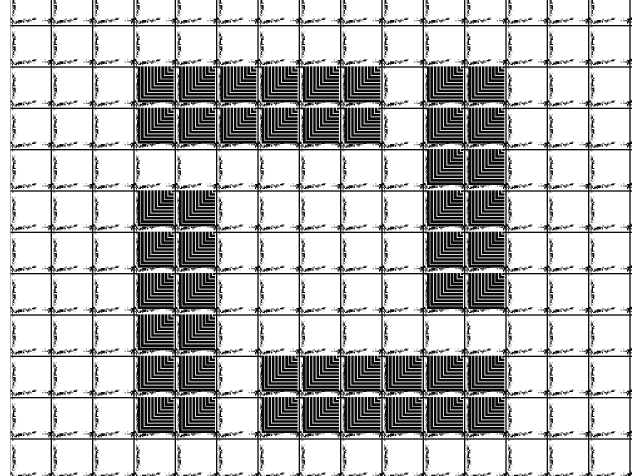
A WebGL 2 fragment shader for this pattern:

```glsl
#version 300 es
precision highp float;
// Monochrome grid with speckled seams and blocks of nested L-shaped stripes.

#define DESIGN_HEIGHT 380.0
#define PITCH 33.0
#define GRID_ORIGIN vec2(8.0, 20.0)
#define FIELD_EDGES vec2(8.8, 505.0)
#define TILE_MIN vec2(3.5, 0.0)
#define TILE_MAX vec2(32.2, 28.6)
#define STRIPE_PERIOD 2.7
#define STRIPE_WIDTH 0.75
#define SPECKLE_CONTRAST 2.6
#define INK 0.04
#define SAMPLES 3

uniform vec2 u_resolution;
out vec4 fragColor;

float hash(vec2 p) {
    vec3 v = fract(vec3(p.xyx) * 0.1031);
    v += dot(v, v.yzx + 33.33);
    return fract((v.x + v.y) * v.z);
}

float bell(float x, float width) {
    return exp(-x * x / (width * width));
}

float inside(vec2 p, vec2 lo, vec2 hi) {
    vec2 s = step(lo, p) * step(p, hi);
    return s.x * s.y;
}

// Two bars plus their half-turn copy about the central cell.
float isBlock(vec2 cell) {
    vec2 turned = vec2(14.0, 10.0) - cell;
    float bars = 0.0;
    for (int i = 0; i < 2; i++) {
        vec2 c = i == 0 ? cell : turned;
        bars = max(bars, inside(c, vec2(3.0, 1.0), vec2(8.0, 2.0)));
        bars = max(bars, inside(c, vec2(10.0, 1.0), vec2(11.0, 6.0)));
    }
    return bars;
}

// Stripes bend along the rising diagonal of each tile.
float stripedTile(vec2 q) {
    float depth = min(q.x - TILE_MIN.x, TILE_MAX.y - q.y);
    float gap = step(STRIPE_PERIOD - STRIPE_WIDTH, mod(depth, STRIPE_PERIOD));
    return inside(q, TILE_MIN, TILE_MAX) * (1.0 - 0.85 * gap);
}

// Speckles gather along both seams and around each crossing.
float speckles(vec2 q) {
    vec2 dotCenter = floor(q) + 0.5;
    float x = dotCenter.x;
    float y = dotCenter.y;

    float alongSide = smoothstep(3.0, 8.0, y) * (1.0 - smoothstep(23.0, 29.0, y));
    float side = bell(x - 3.7, 1.1) * (0.25 + 0.75 * alongSide);

    float strokeY = 30.8 - 0.14 * (x - 5.0);
    float alongTop = smoothstep(3.0, 7.0, x) * (1.0 - smoothstep(19.0, 23.0, x));
    float top = bell(y - strokeY, 1.1) * (0.3 + 0.65 * alongTop);

    vec2 fromNode = mod(dotCenter - vec2(0.5, 30.0) + 0.5 * PITCH, PITCH) - 0.5 * PITCH;
    float node = 0.95 * bell(length(fromNode) - 1.8, 1.3);

    float density = max(node, max(side, top));
    return clamp((density - hash(dotCenter + 17.0)) * SPECKLE_CONTRAST, 0.0, 1.0);
}

// Solid rules and the fainter broken rules beside them.
float rules(vec2 q) {
    float solid = max(step(q.x, 1.0), step(q.y, 1.0));
    float brokenX = step(2.0, q.x) * step(q.x, 3.0) * step(0.35, hash(vec2(floor(q.y), 5.0)));
    float brokenY = step(29.0, q.y) * step(q.y, 30.0) * step(0.6, hash(vec2(floor(q.x), 9.0)));
    return max(solid, 0.5 * max(brokenX, brokenY));
}

float inkAt(vec2 p) {
    vec2 grid = p - GRID_ORIGIN;
    vec2 cell = floor(grid / PITCH);
    vec2 q = grid - cell * PITCH;
    float ink = max(rules(q), speckles(q));
    if (isBlock(cell) > 0.5 && inside(q, TILE_MIN, TILE_MAX) > 0.5) {
        ink = stripedTile(q);
    }
    return ink * step(FIELD_EDGES.x, p.x) * step(p.x, FIELD_EDGES.y);
}

void main() {
    float unitsPerPixel = DESIGN_HEIGHT / u_resolution.y;
    float ink = 0.0;

    // Average a small grid of samples to smooth every edge.
    for (int j = 0; j < SAMPLES; j++) {
        for (int i = 0; i < SAMPLES; i++) {
            vec2 offset = (vec2(i, j) + 0.5) / float(SAMPLES) - 0.5;
            vec2 p = (gl_FragCoord.xy + offset - 0.5 * u_resolution) * unitsPerPixel;
            ink += inkAt(vec2(256.0, 190.0) + vec2(p.x, -p.y));
        }
    }
    ink /= float(SAMPLES * SAMPLES);
    fragColor = vec4(vec3(mix(1.0, INK, ink)), 1.0);
}
```
